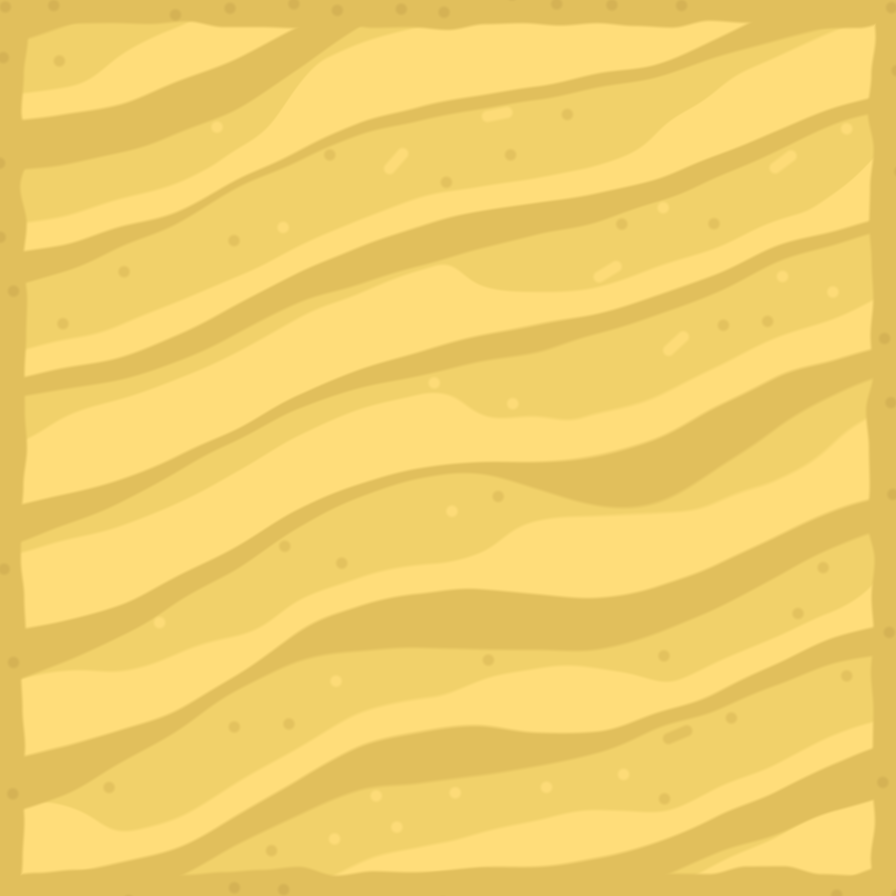
Reproduce this texture procedurally as a WebGL 2 fragment shader.

```glsl
#version 300 es
precision highp float;

#define LIGHT_SAND vec3(1.0, 0.867, 0.478)
#define MID_SAND vec3(0.945, 0.82, 0.415)
#define DARK_SAND vec3(0.882, 0.749, 0.361)
#define BORDER_SPOT vec3(0.825, 0.69, 0.325)
#define DUNE_PERIOD 0.139
#define DUNE_SLOPE 0.27
#define BORDER_WIDTH 0.028
#define GRAIN_CELLS 16.0
#define GRAIN_RADIUS 0.0062
#define GRAIN_CHANCE 0.8
#define SOFTNESS 0.0018

uniform vec2 u_resolution;
out vec4 fragColor;

float hash(vec2 p) {
    return fract(sin(dot(p, vec2(127.1, 311.7))) * 43758.5453);
}

float noise(vec2 p) {
    vec2 cell = floor(p);
    vec2 t = fract(p);
    t = t * t * (3.0 - 2.0 * t);
    float low = mix(hash(cell), hash(cell + vec2(1.0, 0.0)), t.x);
    float high = mix(hash(cell + vec2(0.0, 1.0)), hash(cell + 1.0), t.x);
    return mix(low, high, t.y);
}

// Returns height within a dune, top of its light part, bottom of its shade
vec3 duneLayers(vec2 p) {
    float rise = DUNE_SLOPE * p.x + 0.014 * sin(12.566 * p.x - 4.15);
    rise += 0.075 * noise(p * vec2(2.7, 3.0) + 4.0);
    rise += 0.008 * noise(p * 15.0);
    float height = (p.y - rise) / DUNE_PERIOD;
    float dune = floor(height);
    float along = p.x + 0.05 * noise(p * 13.0 + 30.0);
    float lit = noise(vec2(along * 4.5, dune * 17.0 + 5.0));
    float shade = noise(vec2(p.x * 4.0 + 60.0, dune * 13.0));
    float lightTop = mix(0.2, 0.62, smoothstep(0.2, 0.8, lit));
    return vec3(height - dune, lightTop, 0.92 - 0.4 * shade);
}

// Positive inside the ragged frame
float frameDistance(vec2 p) {
    vec2 nearSide = step(0.5, p);
    vec2 inset = min(p, 1.0 - p);
    vec2 ragged = vec2(noise(vec2(p.y * 24.0, nearSide.x * 9.0)),
                       noise(vec2(p.x * 24.0, nearSide.y * 9.0 + 40.0)));
    inset -= BORDER_WIDTH + 0.011 * (ragged - 0.5);
    return min(inset.x, inset.y);
}

float capsule(vec2 p, vec2 halfAxis) {
    float t = clamp(dot(p, halfAxis) / max(dot(halfAxis, halfAxis), 1e-6), -1.0, 1.0);
    return length(p - halfAxis * t);
}

// One grain per cell, kept on the frame or on the middle tone
vec3 addGrains(vec3 color, vec2 p, float soft) {
    vec2 cell = floor(p * GRAIN_CELLS + 0.5);
    float isLong = step(0.92, hash(cell + 71.0));
    vec2 jitter = vec2(hash(cell + 11.0), hash(cell + 23.0)) - 0.5;
    vec2 center = (cell + jitter * mix(0.6, 0.3, isLong)) / GRAIN_CELLS;

    float frame = frameDistance(center);
    vec3 layers = duneLayers(center);
    float margin = 0.06;
    bool onMid = frame > 0.012 && layers.x > layers.y + margin
              && layers.x < layers.z - margin;
    bool onFrame = frame < -0.006;
    if (hash(cell + 37.0) > GRAIN_CHANCE || !(onMid || onFrame)) return color;

    float angle = mix(0.1, 1.0, hash(cell + 53.0));
    vec2 halfAxis = onMid ? isLong * 0.011 * vec2(cos(angle), sin(angle)) : vec2(0.0);
    float d = capsule(p - center, halfAxis) - GRAIN_RADIUS;
    vec3 tone = hash(cell + 97.0) < 0.5 ? LIGHT_SAND : DARK_SAND;
    if (onFrame) tone = BORDER_SPOT;
    return mix(color, tone, 0.85 * (1.0 - smoothstep(-soft, soft, d)));
}

void main() {
    vec2 p = gl_FragCoord.xy / u_resolution;
    float soft = SOFTNESS + 0.7 / min(u_resolution.x, u_resolution.y);

    // Dunes: light foot, middle tone, shade under the next crest
    vec3 layers = duneLayers(p);
    float band = soft / DUNE_PERIOD;
    vec3 color = mix(LIGHT_SAND, MID_SAND,
                     smoothstep(-band, band, layers.x - layers.y));
    color = mix(color, DARK_SAND, smoothstep(-band, band, layers.x - layers.z));
    color = mix(color, LIGHT_SAND, smoothstep(1.0 - 2.0 * band, 1.0, layers.x));

    // Frame and grains
    color = mix(DARK_SAND, color, smoothstep(-soft, soft, frameDistance(p)));
    color = addGrains(color, p, soft);
    fragColor = vec4(color, 1.0);
}
```
